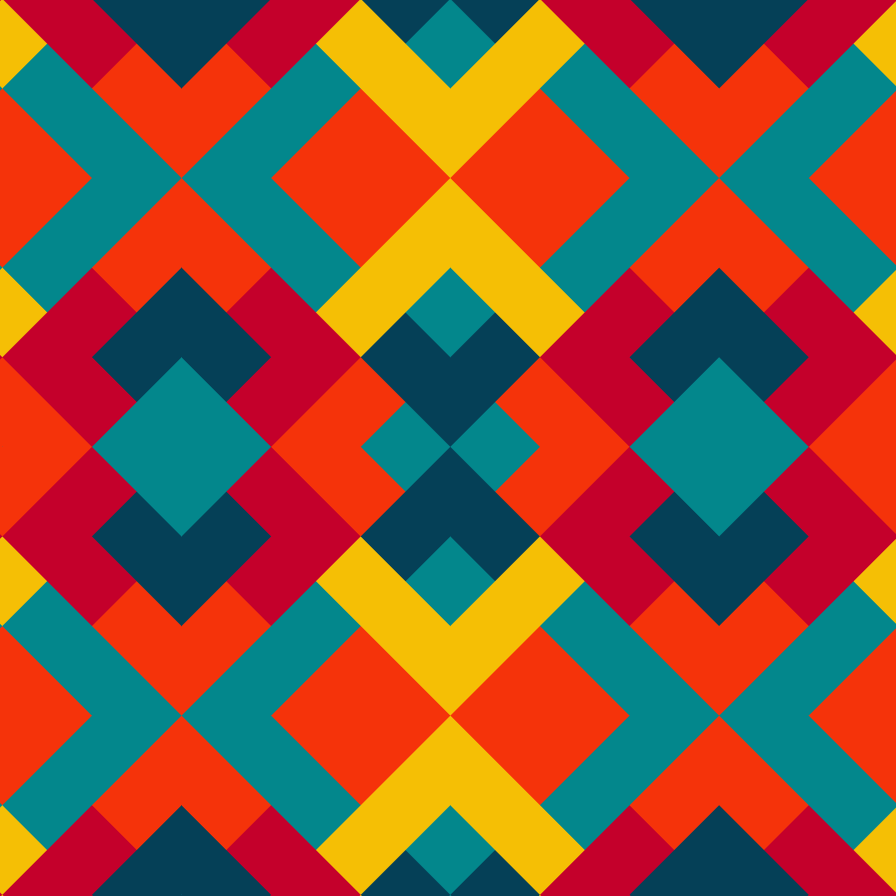
Reproduce this pattern procedurally as a WebGL 1 fragment shader.

```glsl
precision highp float;
// Mirrored geometric weave of flat diamonds and chevrons in five colours.

uniform vec2 u_resolution;

const float UNITS = 10.0;                  // grid units across the tile
const vec2 SHIFT = vec2(0.026, 0.013);     // small offset of the mirror axes

const vec3 ORANGE  = vec3(0.96, 0.20, 0.04);
const vec3 TEAL    = vec3(0.01, 0.53, 0.55);
const vec3 CRIMSON = vec3(0.77, 0.00, 0.17);
const vec3 NAVY    = vec3(0.02, 0.25, 0.34);
const vec3 YELLOW  = vec3(0.96, 0.75, 0.02);

// Smooth coverage of the side where a diagonal coordinate exceeds an edge.
float beyond(float coord, float edge, float pixel) {
  return clamp(0.5 + (coord - edge) * 0.70711 / pixel, 0.0, 1.0);
}

// Wrap to the tile, mirror it at its centre, then fold into one motif quarter.
vec2 foldToQuarter(vec2 uv) {
  vec2 p = mod(uv * UNITS - SHIFT, UNITS);
  p = 0.5 * UNITS - abs(p - 0.5 * UNITS);
  return abs(p - 2.0);
}

// Teal and yellow chevrons beside the diagonal.
vec3 sideColour(float along, float across, float pixel) {
  float inner = beyond(across, 1.0, pixel);
  vec3 tip = mix(NAVY, TEAL, inner);
  vec3 c = mix(TEAL, ORANGE, inner);
  c = mix(c, YELLOW, beyond(along, 3.0, pixel));
  return mix(c, tip, beyond(along, 4.0, pixel));
}

// Crimson frame with stacked orange, navy and teal diamonds.
vec3 stackColour(float along, float across, float pixel) {
  vec3 c = mix(ORANGE, CRIMSON, beyond(along, 2.0, pixel));
  vec3 core = mix(NAVY, CRIMSON, beyond(along, 3.0, pixel));
  c = mix(c, core, beyond(across, 1.0, pixel));
  c = mix(c, ORANGE, beyond(along, 4.0, pixel));
  c = mix(c, TEAL, beyond(along, 5.0, pixel));
  return mix(c, TEAL, beyond(across, 2.0, pixel));
}

void main() {
  vec2 q = foldToQuarter(gl_FragCoord.xy / u_resolution);
  float pixel = UNITS / min(u_resolution.x, u_resolution.y);

  // Diagonal coordinates: every edge is a line of constant sum or difference.
  float along = q.x + q.y;
  float across = q.x - q.y;

  vec3 colour = mix(stackColour(along, -across, pixel),
                    sideColour(along, across, pixel),
                    beyond(across, 0.0, pixel));
  gl_FragColor = vec4(colour, 1.0);
}
```
